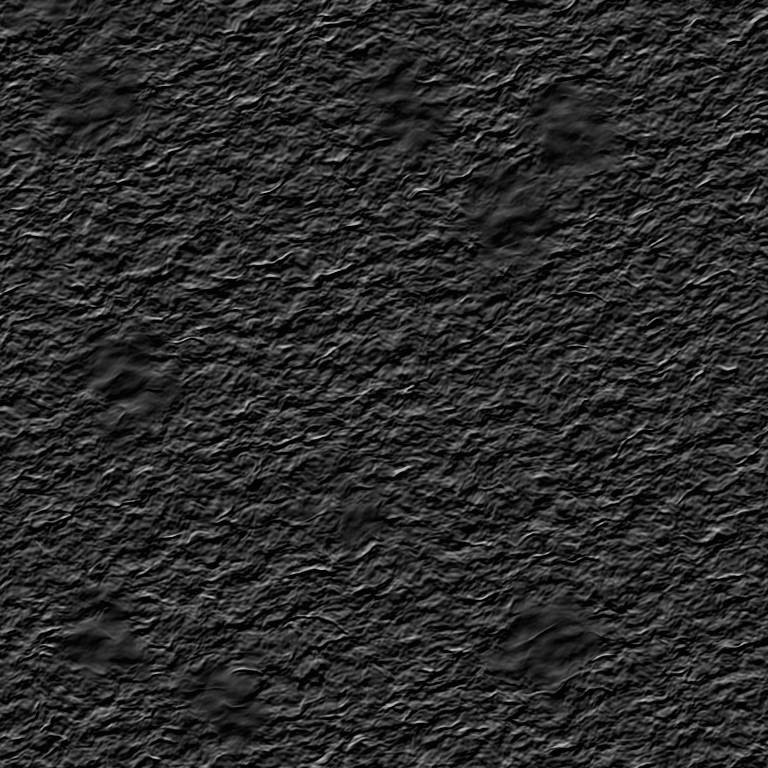
Give the GLSL for this texture, as a WebGL 1 fragment shader.

```glsl
precision highp float;
// Dark embossed rock: rough slanted grain, short lit creases and a few smoothed patches.
uniform vec2 u_resolution;

vec2 hash2(vec2 cell) {
  vec3 h = fract(cell.xyx * vec3(0.1031, 0.1030, 0.0973));
  h += dot(h, h.yzx + 33.33);
  return fract((h.xx + h.yz) * h.zy);
}

vec2 gradientAt(vec2 cell) {
  float angle = 6.2832 * hash2(cell).x;
  return vec2(cos(angle), sin(angle));
}

float gradientNoise(vec2 p) {
  vec2 cell = floor(p);
  vec2 f = fract(p);
  vec2 u = f * f * f * (f * (f * 6.0 - 15.0) + 10.0);
  float a = dot(gradientAt(cell), f);
  float b = dot(gradientAt(cell + vec2(1.0, 0.0)), f - vec2(1.0, 0.0));
  float c = dot(gradientAt(cell + vec2(0.0, 1.0)), f - vec2(0.0, 1.0));
  float d = dot(gradientAt(cell + 1.0), f - 1.0);
  return mix(mix(a, b, u.x), mix(c, d, u.x), u.y);
}

// Scattered soft spots of worn relief, rarer across the middle
float wornPatches(vec2 p) {
  vec2 q = p * 5.0 + 0.3 * vec2(gradientNoise(p * 24.0), gradientNoise(p * 24.0 + 40.0));
  vec2 home = floor(q);
  float worn = 0.0;
  for (int y = -1; y <= 1; y++) {
    for (int x = -1; x <= 1; x++) {
      vec2 cell = home + vec2(float(x), float(y));
      vec2 center = cell + 0.15 + 0.7 * hash2(cell + 17.0);
      vec2 chance = hash2(cell + 71.0);
      float radius = 0.26 + 0.14 * chance.y;
      float spot = 1.0 - smoothstep(radius * 0.45, radius * 1.25, length(q - center));
      float rarity = 0.85 - 0.4 * smoothstep(0.1, 0.4, abs(center.y / 5.0 - 0.5));
      worn = max(worn, spot * step(rarity, chance.x));
    }
  }
  return worn;
}

// Relief slightly stretched along a line rising to the right
float reliefHeight(vec2 p, float worn) {
  p += 0.012 * vec2(gradientNoise(p * 9.0 + 5.0), gradientNoise(p * 9.0 + 25.0));
  p += 0.005 * vec2(gradientNoise(p * 38.0 + 15.0), gradientNoise(p * 38.0 + 65.0));
  vec2 q = vec2(dot(p, vec2(0.95, 0.31)), dot(p, vec2(-0.31, 0.95)));
  float height = 0.0;

  // Grain: the finer octaves carry the steeper slopes
  float frequency = 26.0;
  for (int i = 0; i < 4; i++) {
    float fine = smoothstep(0.0, 2.0, float(i));
    float weight = (0.42 + 0.6 * fine) * (1.0 - 0.8 * worn * fine * fine);
    height += weight * gradientNoise(q * vec2(0.76, 1.0) * frequency + float(i) * 13.7) / frequency;
    frequency *= 2.0;
  }

  // Creases: jagged ridges along the zero lines of noise, cut into short pieces
  for (int i = 0; i < 3; i++) {
    float scale = 16.0 + 9.0 * float(i);
    vec2 r = q * vec2(0.45, 1.0) * scale + 50.0 + 30.0 * float(i);
    float line = gradientNoise(r) + 0.2 * gradientNoise(r * vec2(4.5, 3.0));
    float ridge = 1.0 - smoothstep(0.0, 0.005 * scale, abs(line));
    float broken = smoothstep(0.05, 0.4, gradientNoise(q * vec2(22.0, 30.0) + 90.0 * float(i + 1)));
    height += 0.008 * ridge * broken * (1.0 - 0.6 * worn);
  }
  return height;
}

void main() {
  vec2 p = gl_FragCoord.xy / min(u_resolution.x, u_resolution.y);
  float worn = wornPatches(p);

  // Light falls from the upper left
  float reach = 0.0022;
  vec2 towardLight = vec2(-0.3, 0.95) * reach;
  float slope = (reliefHeight(p, worn) - reliefHeight(p + towardLight, worn)) / reach;

  float shade = 0.16 - 0.025 * worn + 0.128 * slope;
  shade += 0.02 * gradientNoise(p * 7.0 + 60.0);
  gl_FragColor = vec4(vec3(clamp(shade, 0.012, 0.7)), 1.0);
}
```
